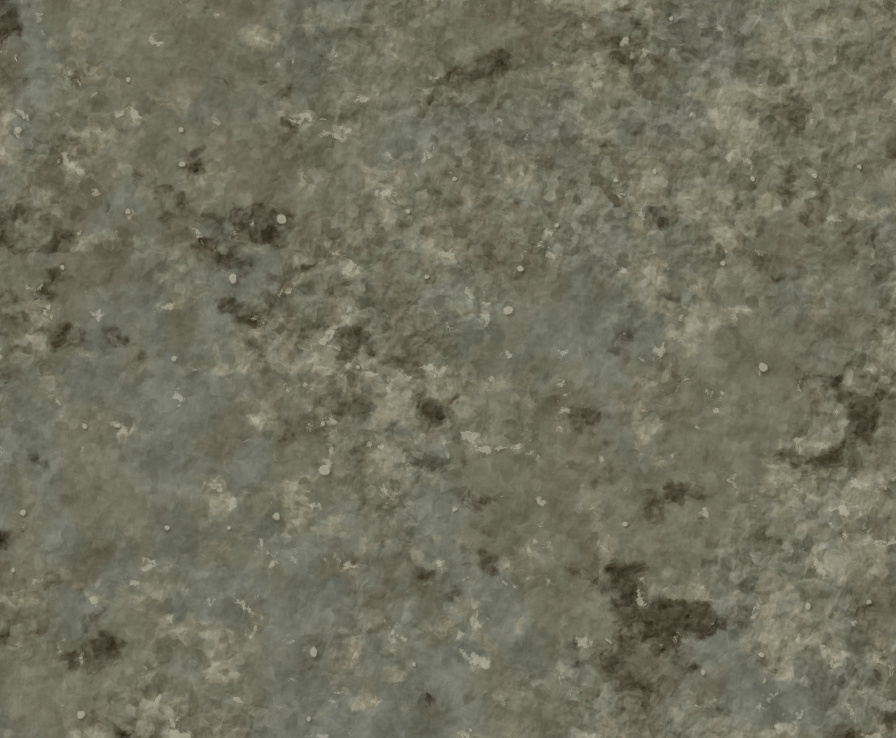
This texture is drawn by a WebGL 1 fragment shader. Its source:

```glsl
precision highp float;
// Weathered stone: a grey-green ground with smooth bluish films, ragged tan
// crust, brown pits and a few pale pebbles. Warped fractal noise places the
// layers; soft Voronoi chips and a slope-lit height field add the grain.
uniform vec2 u_resolution;

const vec3 GROUND = vec3(0.442, 0.436, 0.366);
const vec3 FILM   = vec3(0.432, 0.444, 0.390);
const vec3 STAIN  = vec3(0.405, 0.372, 0.300);
const vec3 CRUST  = vec3(0.590, 0.570, 0.475);
const vec3 PIT    = vec3(0.245, 0.220, 0.165);
const vec3 FLAKE  = vec3(0.700, 0.690, 0.610);

const float PATCH_SCALE  = 4.0;    // broad zones per canvas height
const float CRUST_SCALE  = 19.0;
const float PIT_SCALE    = 17.0;
const float CHIP_SCALE   = 75.0;
const float RELIEF_SCALE = 36.0;
const float GRAIN_SCALE  = 150.0;
const float PEBBLE_SCALE = 15.0;
const float WARP         = 0.016;
const float TONE_GAIN    = 0.16;
const float CHIP_GAIN    = 0.120;
const float RELIEF_GAIN  = 0.40;
const float GRAIN_GAIN   = 0.045;
const float PEBBLE_SHARE = 0.13;
const vec2  LIGHT_STEP   = vec2(-0.0028, 0.0040);

float hash(vec2 p) {
  return fract(sin(dot(p, vec2(127.1, 311.7))) * 43758.5453);
}

vec2 hash2(vec2 p) {
  return vec2(hash(p), hash(p + 57.3));
}

float noise(vec2 p) {
  vec2 i = floor(p), f = fract(p);
  f = f * f * (3.0 - 2.0 * f);
  return mix(mix(hash(i), hash(i + vec2(1.0, 0.0)), f.x),
             mix(hash(i + vec2(0.0, 1.0)), hash(i + 1.0), f.x), f.y);
}

// Normalised fractal noise, each octave rotated to hide the lattice
float fbm(vec2 p) {
  float sum = 0.0, amp = 1.0, total = 0.0;
  for (int i = 0; i < 5; i++) {
    sum += amp * noise(p);
    total += amp;
    amp *= 0.62;
    p = mat2(1.6, 1.2, -1.2, 1.6) * p + 17.3;
  }
  return sum / total;
}

// Softly blended Voronoi cells, each with its own random value
float chips(vec2 p) {
  vec2 cell = floor(p);
  float sum = 0.0, total = 0.0;
  for (int y = -1; y <= 1; y++) {
    for (int x = -1; x <= 1; x++) {
      vec2 c = cell + vec2(float(x), float(y));
      vec2 d = c + hash2(c) - p;
      float w = exp(-14.0 * dot(d, d)) + 1e-6;
      sum += w * hash(c + 91.7);
      total += w;
    }
  }
  return sum / total;
}

// Sparse round pebbles: x is the lit body, y the shadow below right
vec2 pebbles(vec2 p, float pixel) {
  vec2 cell = floor(p);
  float pick = hash(cell + 23.1);
  float radius = mix(0.045, 0.110, pow(hash(cell + 71.9), 3.0));
  vec2 d = fract(p) - mix(vec2(0.25), vec2(0.75), hash2(cell + 5.7));
  float present = step(pick, PEBBLE_SHARE);
  float body = 1.0 - smoothstep(radius - pixel, radius + pixel, length(d));
  float shade = 1.0 - smoothstep(radius * 0.5, radius * 1.7,
                                 length(d - radius * vec2(0.5, -0.6)));
  return present * vec2(body, shade);
}

void main() {
  vec2 uv = gl_FragCoord.xy / u_resolution.y;

  // Ragged outlines from a fine warp
  vec2 warp = vec2(fbm(uv * 40.0), fbm(uv * 40.0 + 43.0)) - 0.5;
  vec2 p = uv + WARP * warp;

  // Broad zones: rough against smooth, with films running downward
  float zone = fbm(p * PATCH_SCALE + 3.0);
  float rough = smoothstep(0.36, 0.58, zone);
  float film = smoothstep(0.46, 0.62, fbm(p * vec2(7.0, 5.0) + 61.0));
  float stain = smoothstep(0.53, 0.70, fbm(p * 9.0 + 29.0));

  vec3 color = mix(GROUND, FILM, film * (1.0 - 0.4 * rough));
  color = mix(color, STAIN, 0.55 * stain);
  color += TONE_GAIN * (fbm(p * 24.0 + 83.0) - 0.5);

  // Crust and pits, both gathered in loose clusters
  float crustField = fbm(p * vec2(0.9, 1.1) * CRUST_SCALE + 11.0);
  float crust = smoothstep(0.52, 0.72, crustField + 0.35 * (zone - 0.5));
  color = mix(color, CRUST, 0.58 * crust);
  float pitZone = fbm(p * 4.5 + 173.0) - 0.5;
  float pitField = fbm(p * vec2(0.9, 1.1) * PIT_SCALE + 137.0);
  float pit = smoothstep(0.57, 0.78, pitField + 0.60 * pitZone);
  color = mix(color, PIT, 0.75 * pit);

  // Chips, slope lighting and grain, stronger on rough ground
  float grain = mix(0.45, 1.0, max(rough, max(crust, pit)));
  color += CHIP_GAIN * grain * (chips(p * CHIP_SCALE) - 0.5);
  float slope = fbm(p * RELIEF_SCALE) - fbm((p + LIGHT_STEP) * RELIEF_SCALE);
  color += RELIEF_GAIN * grain * slope;
  color += GRAIN_GAIN * grain * (noise(uv * GRAIN_SCALE) - 0.5);

  // Pale flakes and pebbles
  float flake = smoothstep(0.69, 0.80, fbm(p * 38.0 + 211.0) + 0.06 * crust);
  color = mix(color, FLAKE, 0.65 * flake);
  vec2 pebble = pebbles(uv * PEBBLE_SCALE + 0.15 * warp,
                        PEBBLE_SCALE / u_resolution.y);
  color = mix(color, PIT, 0.45 * pebble.y);
  color = mix(color, FLAKE, 0.75 * pebble.x);

  gl_FragColor = vec4(clamp(color, 0.0, 1.0), 1.0);
}
```
